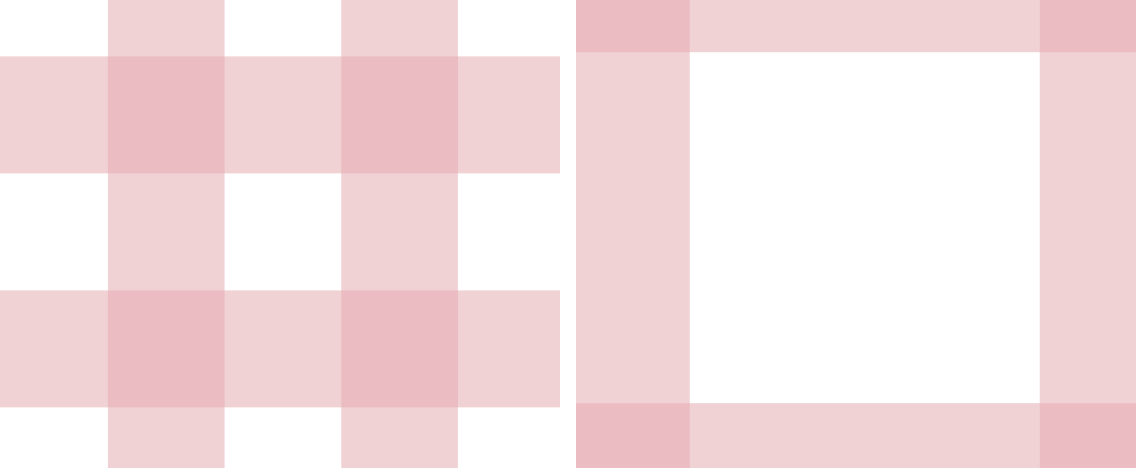
Left, the full canvas; right, a detail of the centre.
This pattern is drawn by a Shadertoy shader. Its source:

```glsl
const vec3 WHITE = vec3(1.0);
const vec3 PALE_PINK = vec3(0.94, 0.82, 0.83);
const vec3 ROSE = vec3(0.92, 0.74, 0.76);

const vec2 REPEATS = vec2(2.4, 2.0);          // repeats across and down
const vec2 BAND_CENTRE = vec2(0.7125, 0.509); // first band, in repeats
const float BAND_HALF_WIDTH = 0.25;           // in repeats

// Coverage of evenly repeated bands on each axis, smoothed over one pixel
vec2 bandCoverage(vec2 p, vec2 centre, float halfWidth, vec2 pixel) {
    vec2 offset = abs(fract(p - centre + 0.5) - 0.5);
    return clamp((halfWidth - offset) / pixel + 0.5, 0.0, 1.0);
}

// Blend two translucent bands over the ground cloth
vec3 gingham(vec2 bands, vec3 ground, vec3 single, vec3 crossing) {
    vec3 offBand = mix(ground, single, bands.x);
    vec3 onBand = mix(single, crossing, bands.x);
    return mix(offBand, onBand, bands.y);
}

void mainImage(out vec4 fragColor, in vec2 fragCoord) {
    vec2 p = fragCoord / iResolution.xy * REPEATS;
    vec2 pixel = REPEATS / iResolution.xy;
    vec2 bands = bandCoverage(p, BAND_CENTRE, BAND_HALF_WIDTH, pixel);
    fragColor = vec4(gingham(bands, WHITE, PALE_PINK, ROSE), 1.0);
}
```
